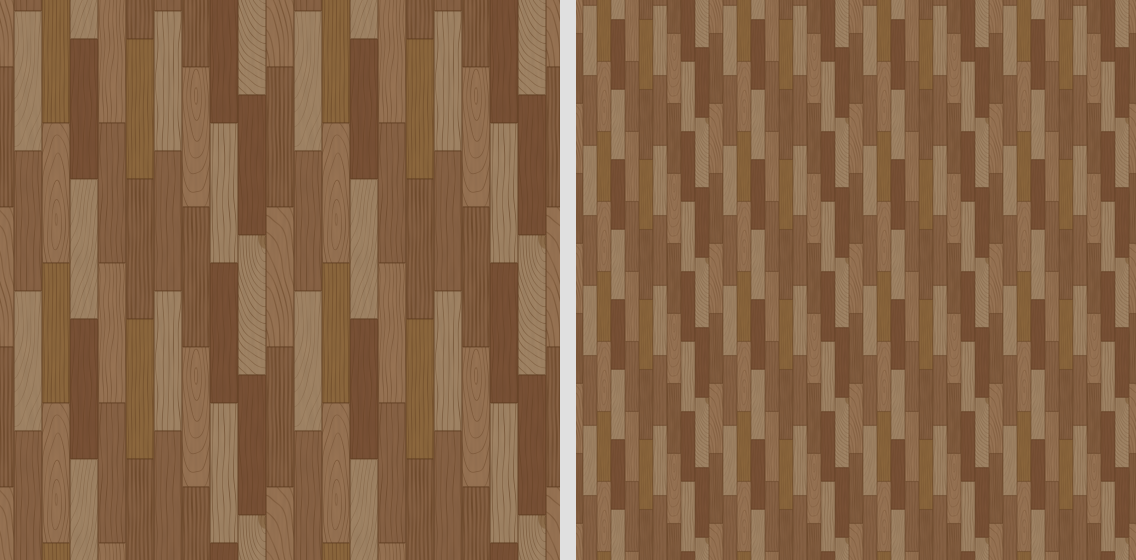
Left, the tile; right, the same tile 2 across and 2 down.
Give the GLSL for this texture, as a Shadertoy shader.

```glsl
// Plank floor: twenty columns of upright boards with staggered butt joints.
// A block of ten columns by two boards repeats twice each way. Grain is the
// contour lines of a stretched distance field, warped by gradient noise.

const float COLUMNS = 20.0;       // boards across the canvas
const float ROWS = 4.0;           // boards down the canvas
const float BLOCK_COLUMNS = 10.0; // columns before the pattern repeats
const float BOARD_LENGTH = 5.0;   // in board widths
const float FIRST_JOINT = 0.078;  // highest joint, in board lengths
const float JOINT_STEP = 0.2;     // stagger unit, in board lengths
const float JOINT_HALF_WIDTH = 0.018;
const float FIBRE_CONTRAST = 0.022;
const vec3 JOINT_COLOR = vec3(0.36, 0.23, 0.12);
const vec3 GRAIN_COLOR = vec3(0.39, 0.25, 0.13);
const vec3 KNOT_COLOR = vec3(0.52, 0.39, 0.25);

// Wood tones: light, tan, brown, dark, ochre
const vec3 TONES[5] = vec3[5](
    vec3(0.615, 0.505, 0.385), vec3(0.580, 0.440, 0.318),
    vec3(0.520, 0.375, 0.262), vec3(0.465, 0.310, 0.205),
    vec3(0.540, 0.398, 0.235));

// Grain shapes: ring centre x and y, vertical squash, lines per board width
const int KNOTTED = 7;
const vec4 SHAPES[10] = vec4[10](
    vec4(0.0, 0.0, 0.0, 5.0),    // 0 sparse lines
    vec4(0.0, 0.0, 0.0, 7.0),    // 1 close lines
    vec4(0.0, 0.0, 0.0, 7.0),    // 2 broad stripes
    vec4(0.5, 1.1, 0.2, 8.0),    // 3 high oval
    vec4(0.5, 3.4, 0.2, 8.0),    // 4 low oval
    vec4(-0.4, 2.5, 0.12, 7.0),  // 5 wavy
    vec4(-0.1, 5.2, 0.25, 6.0),  // 6 arch
    vec4(1.0, 0.2, 0.4, 9.0),    // 7 arcs around a knot
    vec4(-0.3, 0.8, 0.3, 6.0),   // 8 sweep
    vec4(-1.2, -2.0, 0.3, 7.0)); // 9 slanted

// Grain strokes: half width, strength, warp
const vec3 STROKES[10] = vec3[10](
    vec3(0.014, 0.50, 0.7), vec3(0.018, 0.45, 0.4),
    vec3(0.034, 0.50, 0.4), vec3(0.014, 0.42, 0.9),
    vec3(0.014, 0.42, 0.9), vec3(0.014, 0.42, 1.4),
    vec3(0.022, 0.38, 0.9), vec3(0.014, 0.42, 0.7),
    vec3(0.012, 0.25, 1.0), vec3(0.012, 0.28, 0.9));

// Per column: stagger; per board (upper, lower in each column): tone, grain
const int STAGGER[10] = int[10](0, 4, 1, 4, 1, 0, 2, 4, 3, 2);
const int BOARD_TONE[20] = int[20](
    0, 2, 1, 4, 3, 0, 2, 1, 4, 2, 0, 2, 1, 2, 0, 3, 3, 0, 2, 1);
const int BOARD_GRAIN[20] = int[20](
    8, 0, 4, 1, 0, 9, 0, 5, 1, 2, 0, 0, 3, 2, 0, 0, 0, 7, 2, 6);

vec2 gradientAt(vec2 cell) {
    uvec2 c = uvec2(ivec2(cell));
    uint h = c.x * 73856093u ^ c.y * 19349663u;
    h = (h ^ (h >> 15)) * 739982445u;
    h = (h ^ (h >> 13)) * 695872825u;
    float angle = float((h ^ (h >> 16)) & 65535u) * 6.28319 / 65536.0;
    return vec2(cos(angle), sin(angle));
}

float gradientNoise(vec2 p) {
    vec2 cell = floor(p), f = p - cell;
    vec2 s = f * f * f * (f * (f * 6.0 - 15.0) + 10.0);
    vec2 e = vec2(1.0, 0.0);
    float a = dot(gradientAt(cell), f);
    float b = dot(gradientAt(cell + e.xy), f - e.xy);
    float c = dot(gradientAt(cell + e.yx), f - e.yx);
    float d = dot(gradientAt(cell + e.xx), f - e.xx);
    return mix(mix(a, b, s.x), mix(c, d, s.x), s.y);
}

// Ring number at q; squash 0 turns the rings into upright lines
float grainPhase(vec2 q, vec4 shape, float warp, vec2 seed) {
    float r = length((q - shape.xy) * vec2(1.0, shape.z));
    return r * shape.w + warp * gradientNoise(q * vec2(1.5, 0.6) + seed);
}

// Box-filtered coverage of a line at distance d
float lineCoverage(float d, float halfWidth, float px) {
    return (clamp(d + 0.5 * px, -halfWidth, halfWidth)
          - clamp(d - 0.5 * px, -halfWidth, halfWidth)) / px;
}

void mainImage(out vec4 fragColor, in vec2 fragCoord) {
    vec2 uv = fragCoord / iResolution.xy;
    float px = COLUMNS / iResolution.x;

    // Find the board and the place on it, measured from its top left
    float across = uv.x * COLUMNS - 0.5;
    int column = int(mod(floor(across), BLOCK_COLUMNS));
    float down = (1.0 - uv.y) * ROWS - FIRST_JOINT - JOINT_STEP * float(STAGGER[column]);
    int board = column * 2 + int(mod(floor(down), 2.0));
    vec2 q = vec2(fract(across), fract(down) * BOARD_LENGTH);
    vec2 seed = vec2(37.0, 61.0) * float(board + 1);

    // Base tone with fine upright fibres
    int grain = BOARD_GRAIN[board];
    vec3 color = TONES[BOARD_TONE[board]];
    color *= 1.0 + FIBRE_CONTRAST * 2.0 * gradientNoise(q * vec2(9.0, 1.2) + seed);

    // Corner knot
    if (grain == KNOTTED) {
        float knot = length((q - vec2(1.0, 0.1)) * vec2(1.0, 0.7)) - 0.28;
        color = mix(color, KNOT_COLOR, 0.7 * clamp(0.5 - knot / px, 0.0, 1.0));
    }

    // Grain lines, with distance taken from the slope of the phase
    vec4 shape = SHAPES[grain];
    vec3 stroke = STROKES[grain];
    vec2 e = vec2(0.01, 0.0);
    float phase = grainPhase(q, shape, stroke.z, seed);
    vec2 slope = vec2(grainPhase(q + e.xy, shape, stroke.z, seed),
                      grainPhase(q + e.yx, shape, stroke.z, seed)) - phase;
    float d = (fract(phase) - 0.5) / max(length(slope) / e.x, 1.0);
    float weight = stroke.y * (1.0 + 0.7 * gradientNoise(q * vec2(3.0, 0.8) + seed + 17.0));
    color = mix(color, GRAIN_COLOR, weight * lineCoverage(d, stroke.x, px));

    // Joints between boards
    vec2 edge = min(q, vec2(1.0, BOARD_LENGTH) - q);
    color = mix(color, JOINT_COLOR, 0.85 * lineCoverage(min(edge.x, edge.y), JOINT_HALF_WIDTH, px));
    fragColor = vec4(color, 1.0);
}
```
